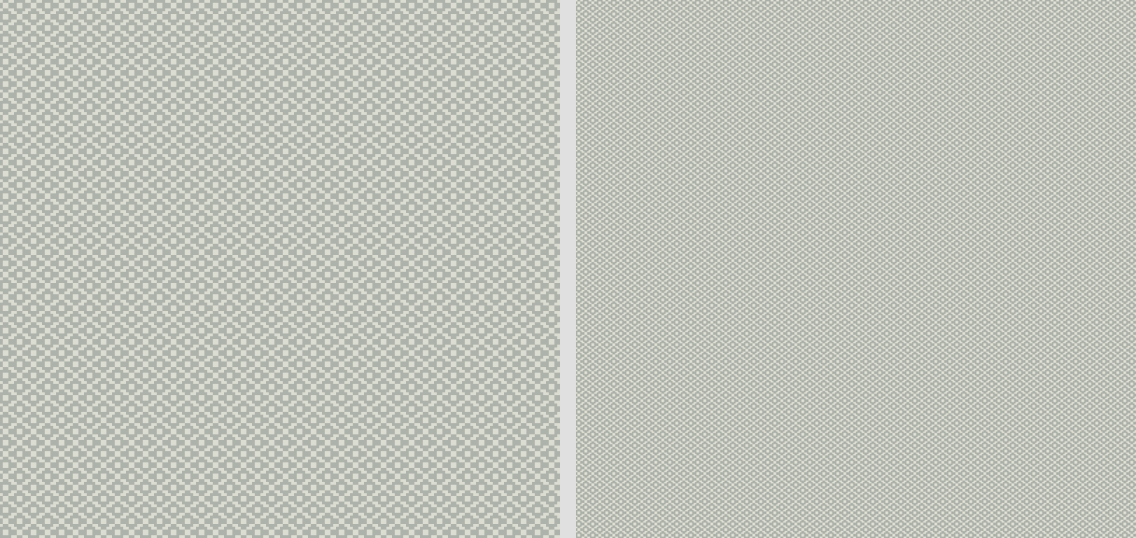
Left, the tile; right, the same tile 2 across and 2 down.
A WebGL 2 fragment shader for this pattern:

```glsl
#version 300 es
precision highp float;
// Two-tone woven diaper: stepped diamond trellis with a small square in
// every diamond. Each repeat is a grid of square stitches, folded to one
// quadrant and filled with box-filtered rectangles.

#define REPEATS vec2(20.0, 24.0)        // repeats across and down
#define STITCHES vec2(10.0, 8.0)        // stitches per repeat
#define DIAMOND_CENTRE vec2(2.0, 2.0)   // offset of a diamond, in stitches
#define GROUND_COLOUR vec3(0.680, 0.698, 0.668)
#define THREAD_COLOUR vec3(0.863, 0.865, 0.822)

uniform vec2 u_resolution;
out vec4 fragColor;

// Share of the pixel footprint at p that lies inside the box lo..hi.
float boxCoverage(vec2 p, vec2 lo, vec2 hi, vec2 footprint) {
  vec2 halfPixel = 0.5 * footprint;
  vec2 overlap = min(p + halfPixel, hi) - max(p - halfPixel, lo);
  vec2 share = clamp(overlap / footprint, 0.0, 1.0);
  return share.x * share.y;
}

// Light thread in one half of the quadrant; the other half is its rotation.
float halfMotif(vec2 q, vec2 footprint) {
  float centreSquare = boxCoverage(q, vec2(-1.0), vec2(1.0), footprint);
  float crossing = boxCoverage(q, vec2(4.0, -1.0), vec2(6.0, 1.0), footprint);
  float trellisStep = boxCoverage(q, vec2(2.0, 1.0), vec2(4.0, 2.0), footprint);
  return centreSquare + crossing + trellisStep;
}

void main() {
  vec2 uv = gl_FragCoord.xy / u_resolution;
  vec2 grid = REPEATS * STITCHES;
  vec2 footprint = grid / u_resolution;

  // Mirror the repeat into one quadrant around a diamond centre.
  vec2 quadrant = 0.5 * STITCHES;
  vec2 p = uv * grid - DIAMOND_CENTRE;
  vec2 q = abs(mod(p + quadrant, STITCHES) - quadrant);

  // A half turn of the quadrant gives the half-drop diamond.
  float thread = halfMotif(q, footprint) + halfMotif(quadrant - q, footprint);
  vec3 colour = mix(GROUND_COLOUR, THREAD_COLOUR, clamp(thread, 0.0, 1.0));
  fragColor = vec4(colour, 1.0);
}
```
